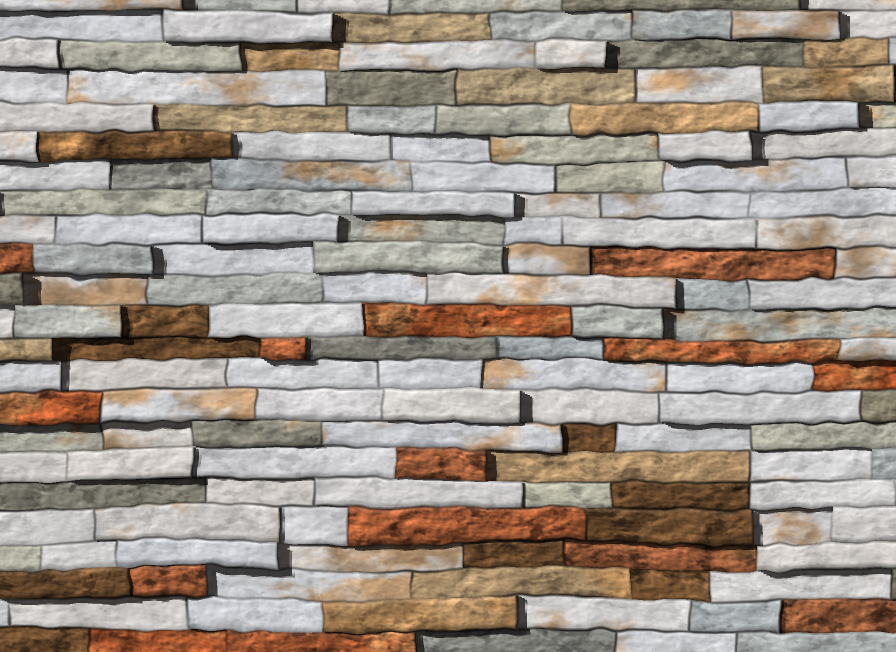
This texture is drawn by a Shadertoy shader. Its source:

```glsl
// Ledgestone cladding: thin rows of split stone in white, grey, tan and rust.
// Jittered rows and lengths place the stones; a short march over their
// random depths casts shadows, and fbm slopes give the rough split faces.
#define ROWS 22.3         // rows over the canvas height
#define STONE_LENGTH 5.2  // mean stone length in row heights
#define ROW_JITTER 0.30
#define LENGTH_JITTER 0.85
#define EDGE_WAVE 0.13    // raggedness of the outlines
#define SHADOW_REACH vec2(-0.75, 0.34)
#define SHADOW_TINT vec3(0.30, 0.29, 0.29)
#define GAP_WIDTH 0.085
#define RELIEF 1.0
#define MOTTLE 0.20
#define SAMPLES 2         // antialiasing grid per side

struct Stone { vec2 id; vec4 box; };  // box: left, bottom, right, top

float hash(vec2 p) {
    return fract(sin(dot(p, vec2(12.9898, 78.233))) * 43758.5453);
}

float noise(vec2 p) {
    vec2 i = floor(p), f = fract(p);
    f = f * f * (3.0 - 2.0 * f);
    return mix(mix(hash(i), hash(i + vec2(1, 0)), f.x),
               mix(hash(i + vec2(0, 1)), hash(i + vec2(1, 1)), f.x), f.y);
}

float fbm(vec2 p) {
    float sum = 0.0, gain = 0.5;
    for (int i = 0; i < 5; i++) {
        sum += gain * noise(p);
        p = mat2(1.7, 1.1, -1.1, 1.7) * p + 3.7;
        gain *= 0.56;
    }
    return sum;
}

// Irregular divisions of a line: index, start and end of the piece at x
float edgeAt(float i, float seed, float jitter) {
    return i + jitter * (hash(vec2(i, seed)) - 0.5);
}

vec3 split(float x, float seed, float jitter) {
    float i = floor(x);
    if (x < edgeAt(i, seed, jitter)) i -= 1.0;
    else if (x >= edgeAt(i + 1.0, seed, jitter)) i += 1.0;
    return vec3(i, edgeAt(i, seed, jitter), edgeAt(i + 1.0, seed, jitter));
}

Stone stoneAt(vec2 q) {
    vec3 row = split(q.y, 3.1, ROW_JITTER);
    float shift = 9.0 * hash(vec2(row.x, 8.3));
    vec3 piece = split(q.x / STONE_LENGTH + shift, row.x + 17.0, LENGTH_JITTER);
    vec2 ends = (piece.yz - shift) * STONE_LENGTH;
    return Stone(vec2(piece.x, row.x), vec4(ends.x, row.y, ends.y, row.z));
}

float depthAt(vec2 q) {
    float h = hash(stoneAt(q).id + 5.7);
    return h * h + 0.12 * noise(q * 3.0);
}

float sunlight(vec2 q) {
    float here = depthAt(q), lit = 1.0;
    for (int i = 1; i <= 8; i++) {
        float t = float(i) / 8.0;
        float rise = depthAt(q + t * SHADOW_REACH) - here - t;
        lit = min(lit, 1.0 - smoothstep(0.0, 0.12, rise));
    }
    return lit;
}

// Stone colour in rgb, roughness in a
vec4 stoneKind(vec2 id) {
    float pick = hash(id + 1.3), tone = hash(id + 2.9);
    if (pick < 0.54) return vec4(mix(vec3(0.79, 0.80, 0.82), vec3(0.82, 0.80, 0.78), tone), 0.55);
    if (pick < 0.70) return vec4(mix(vec3(0.66, 0.68, 0.69), vec3(0.70, 0.69, 0.62), tone), 0.9);
    if (pick < 0.76) return vec4(mix(vec3(0.50, 0.50, 0.48), vec3(0.53, 0.50, 0.41), tone), 1.3);
    if (pick < 0.86) return vec4(mix(vec3(0.72, 0.57, 0.40), vec3(0.65, 0.58, 0.46), tone), 1.3);
    if (pick < 0.96) return vec4(mix(vec3(0.64, 0.31, 0.16), vec3(0.58, 0.37, 0.25), tone), 2.2);
    return vec4(0.41, 0.29, 0.18, 2.0);
}

vec3 wall(vec2 q) {
    // Ragged outlines and slightly sagging rows
    q += EDGE_WAVE * (vec2(noise(q * 1.8), noise(q * 1.8 + 40.0)) - 0.5);
    q.y += 0.35 * noise(q * vec2(0.16, 0.3) + 9.0);
    Stone s = stoneAt(q);
    vec4 kind = stoneKind(s.id);
    vec3 col = kind.rgb;
    float rough = kind.a;
    vec2 face = q * vec2(0.9, 1.5) + s.id * 7.3;

    // Mottling, bedding streaks and ochre stains
    float cloud = fbm(face * 0.7 + 20.0) - 0.53;
    float streak = noise(vec2(face.x * 0.7, face.y * 5.0 + face.x)) - 0.5;
    col *= 1.0 + MOTTLE * (0.6 + rough) * cloud + 0.07 * rough * streak;
    float stain = smoothstep(0.52, 0.78, fbm(face * 0.5 + 60.0));
    stain *= step(0.62, hash(s.id + 6.1));
    col = mix(col, vec3(0.66, 0.49, 0.31) * (1.0 + cloud), 0.75 * stain);

    // Split face lit from the upper left
    float slope = fbm(face * 1.4) - fbm(face * 1.4 + vec2(-0.12, 0.16));
    col *= 1.0 + RELIEF * rough * slope;
    float pits = smoothstep(0.60, 0.78, fbm(face * 2.3 + 31.0));
    col *= 1.0 - 0.20 * rough * pits;

    // Bright upper arris, shaded underside, dark joints
    float below = q.y - s.box.y, above = s.box.w - q.y;
    float side = min(q.x - s.box.x, s.box.z - q.x);
    float proud = hash(s.id + 5.7);
    col += 0.10 * proud * (1.0 - smoothstep(0.06, 0.20, above));
    col *= 1.0 - 0.28 * proud * (1.0 - smoothstep(0.08, 0.24, below));
    float gap = 1.0 - smoothstep(0.0, GAP_WIDTH, min(min(below, above), side));
    col *= 1.0 - gap * mix(0.15, 0.75, noise(q * vec2(0.5, 1.0) + 80.0));
    return col * mix(SHADOW_TINT, vec3(1.0), sunlight(q));
}

void mainImage(out vec4 fragColor, in vec2 fragCoord) {
    vec3 sum = vec3(0.0);
    for (int i = 0; i < SAMPLES * SAMPLES; i++) {
        vec2 cell = vec2(i % SAMPLES, i / SAMPLES);
        vec2 offset = (cell + 0.5) / float(SAMPLES) - 0.5;
        sum += wall((fragCoord + offset) / iResolution.y * ROWS);
    }
    fragColor = vec4(clamp(sum / float(SAMPLES * SAMPLES), 0.0, 1.0), 1.0);
}
```
